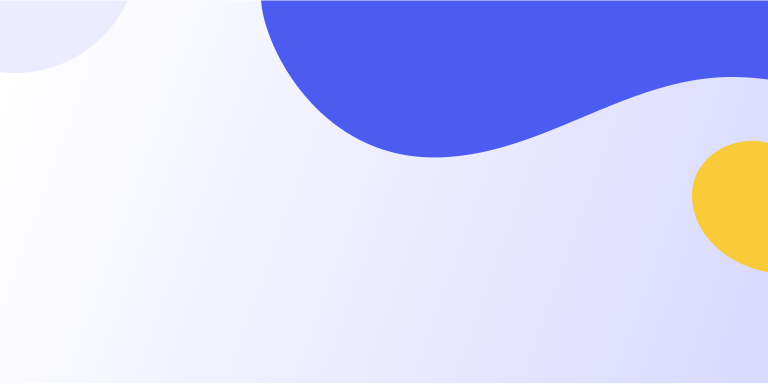
Give the GLSL for this background, as a WebGL 2 fragment shader.

```glsl
#version 300 es
precision highp float;
// A pale lilac gradient with three flat organic shapes: a blue wave hanging
// from the top, a soft disc in the corner and a yellow pebble on the right.
// The wave follows cubic Bezier arcs; the others are circle and ellipse fields.

uniform vec2 u_resolution;
out vec4 fragColor;

// Colours
const vec3 WHITE = vec3(1.0);
const vec3 LILAC = vec3(0.855, 0.855, 1.0);
const vec3 DISC_TINT = vec3(0.925, 0.925, 1.0);
const vec3 BLUE = vec3(0.298, 0.361, 0.941);
const vec3 YELLOW = vec3(0.976, 0.796, 0.225);

// Layout: the canvas is 2 wide and 1 high, origin at the lower left
const vec2 CANVAS = vec2(2.0, 1.0);
const vec2 GRADIENT_START = vec2(0.0, 0.74);
const vec2 GRADIENT_DIR = vec2(0.94, -0.34);
const float GRADIENT_LENGTH = 2.06;
const vec2 DISC_CENTER = vec2(0.039, 1.133);
const float DISC_RADIUS = 0.323;
const float PEBBLE_WAIST = 0.492;
const vec2 PEBBLE_TOP_RADII = vec2(0.156, 0.141);
const vec2 PEBBLE_BASE_RADII = vec2(0.255, 0.206);
const float PEBBLE_LEFT = 1.802;
const float BOTTOM_RIM = 0.0022;
const float TOP_RIM = 0.0012;

// Wave knots and handles, from left to right
const int ARCS = 3;
const vec2 WAVE[10] = vec2[10](
    vec2(0.680, 1.000), vec2(0.685, 0.883), vec2(0.828, 0.590),
    vec2(1.130, 0.590), vec2(1.406, 0.590), vec2(1.628, 0.7995),
    vec2(1.906, 0.7995), vec2(1.937, 0.7995), vec2(1.969, 0.797),
    vec2(2.000, 0.793));

// Antialiased coverage of a signed distance, negative inside
float coverage(float dist, float pixel) {
    return clamp(0.5 - dist / pixel, 0.0, 1.0);
}

vec2 bezier(vec2 a, vec2 b, vec2 c, vec2 d, float t) {
    float s = 1.0 - t;
    return s * s * s * a + 3.0 * s * t * (s * b + t * c) + t * t * t * d;
}

vec2 bezierTangent(vec2 a, vec2 b, vec2 c, vec2 d, float t) {
    float s = 1.0 - t;
    return s * s * (b - a) + 2.0 * s * t * (c - b) + t * t * (d - c);
}

// Distance to the wave: find the arc above x, bisect for t, then
// project the vertical gap onto the curve normal
float waveDistance(vec2 p) {
    int k = 0;
    for (int i = 1; i < ARCS; i++) {
        if (p.x > WAVE[3 * i].x) k = 3 * i;
    }
    vec2 a = WAVE[k], b = WAVE[k + 1], c = WAVE[k + 2], d = WAVE[k + 3];
    float t = 0.5;
    float stride = 0.25;
    for (int i = 0; i < 18; i++) {
        t += bezier(a, b, c, d, t).x < p.x ? stride : -stride;
        stride *= 0.5;
    }
    vec2 tangent = normalize(bezierTangent(a, b, c, d, t));
    float dist = (bezier(a, b, c, d, t).y - p.y) * tangent.x;
    return max(dist, WAVE[0].x - p.x);
}

float ellipseDistance(vec2 q, vec2 radii) {
    float k = length(q / radii);
    return k * (k - 1.0) / max(length(q / (radii * radii)), 1e-4);
}

// Two half ellipses that share their leftmost point
float pebbleDistance(vec2 p) {
    vec2 radii = p.y > PEBBLE_WAIST ? PEBBLE_TOP_RADII : PEBBLE_BASE_RADII;
    return ellipseDistance(p - vec2(PEBBLE_LEFT + radii.x, PEBBLE_WAIST), radii);
}

void main() {
    vec2 p = gl_FragCoord.xy / u_resolution * CANVAS;
    float pixel = CANVAS.y / u_resolution.y;

    // Slanted background gradient
    float ramp = dot(p - GRADIENT_START, GRADIENT_DIR) / GRADIENT_LENGTH;
    vec3 color = mix(WHITE, LILAC, clamp(ramp, 0.0, 1.0));

    // Flat shapes
    float disc = length(p - DISC_CENTER) - DISC_RADIUS;
    color = mix(color, DISC_TINT, coverage(disc, pixel));
    color = mix(color, BLUE, coverage(waveDistance(p), pixel));
    color = mix(color, YELLOW, coverage(pebbleDistance(p), pixel));

    // Hairline rims at the bottom and top
    float rim = min(p.y - BOTTOM_RIM, CANVAS.y - TOP_RIM - p.y);
    color = mix(color, WHITE, coverage(rim, pixel));

    fragColor = vec4(color, 1.0);
}
```
